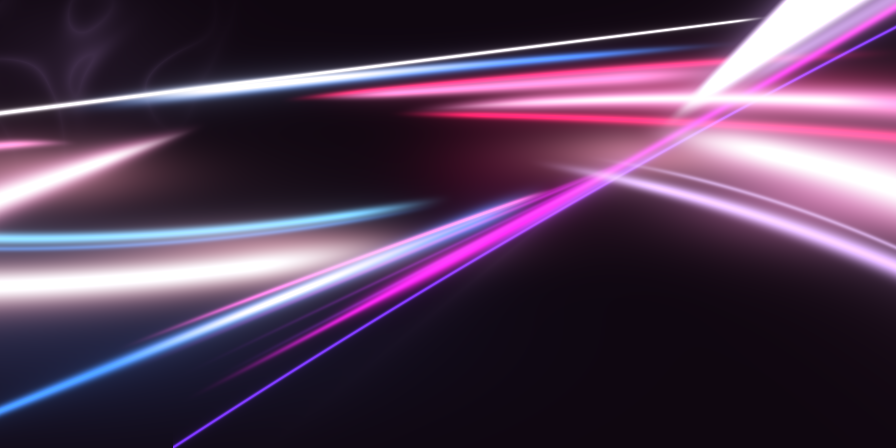
Give the GLSL for this background, as a WebGL 2 fragment shader.

```glsl
#version 300 es
precision highp float;
// Curved neon light trails crossing a dark violet space.

#define HALO 0.2         // strength of the soft skirt around each trail
#define STRANDS 7        // fine strands beside the main diagonal
#define SMOKE 0.3        // brightness of the wisps at upper left
#define BASE vec3(0.058, 0.026, 0.062)

uniform vec2 u_resolution;
out vec4 fragColor;

const vec3 WHITE = vec3(1.0, 0.97, 1.0);
const vec3 PINK = vec3(1.0, 0.5, 0.78);
const vec3 RED = vec3(1.0, 0.08, 0.32);
const vec3 MAGENTA = vec3(0.95, 0.04, 0.88);
const vec3 VIOLET = vec3(0.42, 0.16, 1.0);
const vec3 LAVENDER = vec3(0.84, 0.66, 1.0);
const vec3 BLUE = vec3(0.2, 0.52, 1.0);
const vec3 CYAN = vec3(0.4, 0.78, 1.0);
const vec3 PEACH = vec3(0.78, 0.46, 0.52);

float hash(vec2 p) {
  return fract(sin(dot(p, vec2(127.1, 311.7))) * 43758.5453);
}

float noise(vec2 p) {
  vec2 i = floor(p), f = fract(p);
  f *= f * (3.0 - 2.0 * f);
  vec2 e = vec2(0.0, 1.0);
  return mix(mix(hash(i), hash(i + e.yx), f.x),
             mix(hash(i + e.xy), hash(i + e.yy), f.x), f.y);
}

// Screen blend keeps overlapping light inside the range
void screen(inout vec3 col, vec3 light) {
  col += clamp(light, 0.0, 1.0) * (1.0 - col);
}

void glow(inout vec3 col, vec2 p, vec2 center, vec2 radius, vec3 light) {
  vec2 q = (p - center) / radius;
  screen(col, light * exp(-dot(q, q)));
}

// Parabolic trail from a to b; width and fade are given for both ends
void trail(inout vec3 col, vec2 p, vec2 a, vec2 b, float bend,
           vec2 width, vec2 fade, vec3 light) {
  vec2 span = b - a;
  float t = (p.x - a.x) / span.x;
  float y = a.y + span.y * t + 4.0 * bend * t * (1.0 - t);
  float slope = (span.y + 4.0 * bend * (1.0 - 2.0 * t)) / span.x;
  float w = max(mix(width.x, width.y, clamp(t, 0.0, 1.0)), 0.7 / u_resolution.y);
  float q = abs(p.y - y) / (w * sqrt(1.0 + slope * slope));
  vec2 ends = smoothstep(0.0, 1.0, vec2(t, 1.0 - t) / max(fade, vec2(0.001)));
  screen(col, light * ends.x * ends.y * (exp(-q * q) + HALO * exp(-0.5 * q)));
}

// Bright wedge that opens upward from its tip
void wedge(inout vec3 col, vec2 p, vec2 tip) {
  vec2 v = p - tip;
  float left = dot(v, normalize(vec2(0.27, -0.26)));
  float right = dot(v, normalize(vec2(-0.3, 0.48)));
  float along = smoothstep(0.0, 0.18, length(v));
  float body = smoothstep(-0.008, 0.014, left) * smoothstep(-0.012, 0.018, right);
  float skirt = exp(-30.0 * max(0.0, max(-left, -right)));
  screen(col, along * (WHITE * body + 0.4 * LAVENDER * skirt));
}

void main() {
  vec2 p = gl_FragCoord.xy / u_resolution * vec2(2.0, 1.0);
  vec3 col = BASE;

  // Ambient haze
  glow(col, p, vec2(0.1, 0.26), vec2(0.7, 0.22), vec3(0.03, 0.08, 0.17));
  glow(col, p, vec2(1.12, 0.62), vec2(0.2, 0.12), vec3(0.16, 0.0, 0.05));
  glow(col, p, vec2(1.45, 0.655), vec2(0.25, 0.06), PEACH * 0.85);
  glow(col, p, vec2(1.95, 0.58), vec2(0.42, 0.12), PINK * 0.7);
  glow(col, p, vec2(0.6, 0.445), vec2(0.36, 0.055), PEACH * 0.6);
  glow(col, p, vec2(0.08, 0.61), vec2(0.28, 0.07), PEACH * 0.65);
  glow(col, p, vec2(1.6, 0.79), vec2(0.46, 0.06), RED * 0.5);

  // Smoke wisps
  float n = noise(p * vec2(9.0, 4.0) + 2.0 * noise(p * 5.0));
  float wisp = pow(1.0 - abs(2.0 * n - 1.0), 4.0);
  glow(col, p, vec2(0.17, 0.87), vec2(0.24, 0.14), LAVENDER * SMOKE * (0.25 + 0.5 * wisp));

  // Upper fan
  trail(col, p, vec2(0.1, 0.755), vec2(1.68, 0.905), 0.008, vec2(0.016, 0.006), vec2(0.3), BLUE);
  trail(col, p, vec2(0.2, 0.769), vec2(1.3, 0.877), 0.004, vec2(0.015, 0.004), vec2(0.3, 0.6), WHITE);
  trail(col, p, vec2(-0.05, 0.741), vec2(1.72, 0.962), 0.0, vec2(0.006, 0.003), vec2(0.0, 0.05), WHITE);
  trail(col, p, vec2(0.62, 0.775), vec2(2.05, 0.885), 0.012, vec2(0.006, 0.01), vec2(0.15, 0.4), RED);
  trail(col, p, vec2(0.68, 0.779), vec2(1.75, 0.85), 0.0, vec2(0.006, 0.025), vec2(0.2, 0.35), PINK);
  trail(col, p, vec2(0.88, 0.75), vec2(2.05, 0.765), 0.022, vec2(0.008, 0.034), vec2(0.3, 0.0), PINK);
  trail(col, p, vec2(0.95, 0.755), vec2(2.05, 0.765), 0.02, vec2(0.004, 0.014), vec2(0.4, 0.2), WHITE * 0.85);
  trail(col, p, vec2(0.86, 0.746), vec2(2.05, 0.69), 0.012, vec2(0.006, 0.014), vec2(0.2, 0.0), RED);

  // Right sweep
  trail(col, p, vec2(1.4, 0.71), vec2(2.05, 0.565), 0.015, vec2(0.035, 0.085), vec2(0.4, 0.0), PINK * 0.8);
  trail(col, p, vec2(1.42, 0.71), vec2(2.05, 0.565), 0.015, vec2(0.02, 0.045), vec2(0.5, 0.0), WHITE);
  trail(col, p, vec2(1.17, 0.64), vec2(2.05, 0.385), 0.03, vec2(0.008, 0.024), vec2(0.35, 0.0), LAVENDER);
  trail(col, p, vec2(1.3, 0.65), vec2(2.05, 0.425), 0.03, vec2(0.005), vec2(0.4, 0.0), LAVENDER * 0.6);

  // Left sweeps
  trail(col, p, vec2(-0.05, 0.54), vec2(0.47, 0.724), 0.003, vec2(0.045, 0.007), vec2(0.0, 0.5), PINK * 0.85);
  trail(col, p, vec2(-0.05, 0.538), vec2(0.44, 0.712), 0.003, vec2(0.028, 0.004), vec2(0.0, 0.5), WHITE);
  trail(col, p, vec2(-0.05, 0.67), vec2(0.18, 0.68), 0.004, vec2(0.011, 0.006), vec2(0.0, 0.7), PINK);
  trail(col, p, vec2(-0.05, 0.468), vec2(1.02, 0.56), -0.028, vec2(0.013, 0.01), vec2(0.0, 0.25), CYAN * 0.95);
  trail(col, p, vec2(-0.05, 0.445), vec2(1.0, 0.545), -0.028, vec2(0.006), vec2(0.0, 0.3), BLUE * 0.6);
  trail(col, p, vec2(-0.05, 0.355), vec2(0.98, 0.47), -0.02, vec2(0.065, 0.055), vec2(0.0, 0.4), PEACH * 0.65);
  trail(col, p, vec2(-0.05, 0.36), vec2(0.95, 0.465), -0.02, vec2(0.034, 0.028), vec2(0.0, 0.4), WHITE * 0.95);

  // Main diagonal with converging strands
  for (int i = 0; i < STRANDS; i++) {
    float h = hash(vec2(float(i), 3.0));
    trail(col, p, mix(vec2(0.15, 0.16), vec2(0.6, 0.14), h), vec2(1.45, 0.66), 0.0,
          vec2(0.004), vec2(0.6, 0.2), mix(MAGENTA, VIOLET, h) * 0.35);
  }
  trail(col, p, vec2(-0.05, 0.063), vec2(1.24, 0.578), 0.0, vec2(0.01, 0.022), vec2(0.0, 0.15), BLUE);
  trail(col, p, vec2(0.2, 0.163), vec2(1.1, 0.523), 0.0, vec2(0.007, 0.012), vec2(0.5), WHITE);
  trail(col, p, vec2(0.25, 0.215), vec2(1.24, 0.58), 0.005, vec2(0.005), vec2(0.4, 0.1), mix(MAGENTA, PINK, 0.5));
  wedge(col, p, vec2(1.46, 0.7));
  trail(col, p, vec2(1.58, 0.77), vec2(2.05, 1.035), 0.0, vec2(0.012, 0.03), vec2(0.4, 0.0), LAVENDER * 0.7);
  trail(col, p, vec2(1.0, 0.39), vec2(1.6, 0.725), 0.01, vec2(0.008), vec2(0.4), VIOLET * 0.8);
  trail(col, p, vec2(0.4, 0.1), vec2(2.05, 1.015), -0.018, vec2(0.005, 0.01), vec2(0.3, 0.0), MAGENTA * 0.9);
  trail(col, p, vec2(0.7, 0.265), vec2(1.48, 0.68), -0.008, vec2(0.018, 0.012), vec2(0.4), MAGENTA);
  trail(col, p, vec2(0.385, 0.0), vec2(2.05, 0.965), 0.03, vec2(0.0035), vec2(0.0), VIOLET);

  fragColor = vec4(col, 1.0);
}
```
